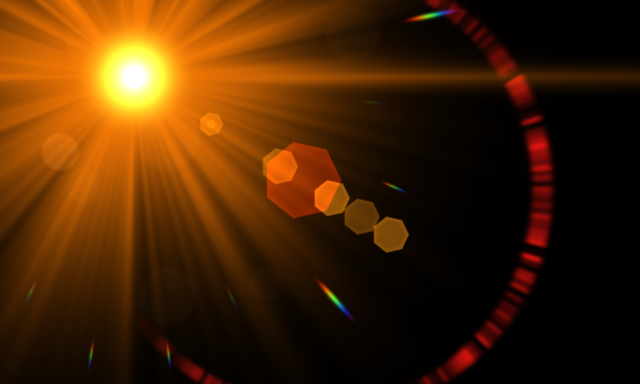
Write a Shadertoy shader that draws this background.

```glsl
// A burning sun with a lens flare: an angular-noise corona, a horizontal streak,
// seven-sided ghosts along one axis, radial rainbow glints and a striped red halo.
// All lengths are in canvas heights; the light layers are added over black.

const float TAU = 6.2832;
const vec2 SUN = vec2(0.35, 0.8);
const vec3 AMBER = vec3(1.0, 0.49, 0.02);

float hash(float n) {
    return fract(sin(n * 127.1) * 43758.5453);
}

// Smooth noise around a full turn, split into a whole number of cells
float turnNoise(float turn, float cells, float seed) {
    float x = turn * cells;
    float i = floor(x);
    float f = x - i;
    return mix(hash(mod(i, cells) + seed), hash(mod(i + 1.0, cells) + seed), f * f * (3.0 - 2.0 * f));
}

float turnOf(vec2 v) {
    return atan(v.y, v.x) / TAU + 0.5;
}

// Distance to a seven-sided polygon with one corner pointing right
float heptagon(vec2 v, float radius) {
    float sector = TAU / 7.0;
    float a = mod(atan(v.y, v.x), sector) - 0.5 * sector;
    return length(v) * cos(a) - radius * cos(0.5 * sector);
}

// Soft polygon, slightly brighter towards its rim
float ghost(vec2 v, float radius) {
    float d = heptagon(v, radius);
    return smoothstep(0.003, -0.003, d) * mix(0.8, 1.0, smoothstep(-0.3 * radius, 0.0, d));
}

vec3 sunLight(vec2 v) {
    float d = length(v);
    float turn = turnOf(v);
    float rays = 0.4 * turnNoise(turn, 23.0, 3.0) + 0.35 * turnNoise(turn, 61.0, 40.0)
               + 0.25 * turnNoise(turn, 139.0, 150.0);
    float reach = (0.48 - 0.05 * v.x / max(d, 0.001)) * (0.78 + 0.46 * rays);
    float corona = exp(-pow(d / reach, 2.0));
    corona *= 1.0 + (rays - 0.5) * 0.9 * smoothstep(0.08, 0.4, d);

    float streak = 0.7 * exp(-0.9 * abs(v.x)) * smoothstep(0.0, 0.45, abs(v.x));
    streak *= 0.7 * exp(-pow(v.y / 0.032, 2.0)) + 0.3 * exp(-pow(v.y / 0.012, 2.0));

    vec3 light = AMBER * (1.0 - (1.0 - min(corona, 1.0)) * (1.0 - streak));
    light += vec3(0.4, 0.72, 0.26) * exp(-pow(d / 0.1, 3.0));
    return light + exp(-pow(d / 0.045, 2.0));
}

vec3 ghosts(vec2 v) {
    vec2 axis = vec2(0.667, -0.411);
    // Place along the axis, radius, brightness
    vec3 parts[6] = vec3[6](vec3(0.3, 0.031, 0.2), vec3(0.3, 0.012, 0.14), vec3(0.567, 0.048, 0.3),
        vec3(0.769, 0.048, 0.5), vec3(0.886, 0.048, 0.33), vec3(1.0, 0.048, 0.52));
    vec3 light = vec3(0.36, 0.06, 0.0) * ghost(v - 0.655 * axis, 0.102);
    for (int i = 0; i < 6; i++) {
        light += vec3(1.0, 0.6, 0.07) * parts[i].z * ghost(v - parts[i].x * axis, parts[i].y);
    }
    return light;
}

// Very faint round reflections: centre and radius
vec3 paleDiscs(vec2 p) {
    vec3 discs[7] = vec3[7](vec3(0.157, 0.604, 0.048), vec3(0.217, 0.885, 0.045),
        vec3(0.435, 0.641, 0.085), vec3(0.217, 0.517, 0.045), vec3(0.435, 0.228, 0.075),
        vec3(0.695, 0.261, 0.045), vec3(0.92, 0.91, 0.07));
    float sum = 0.0;
    for (int i = 0; i < 7; i++) {
        float strength = i == 0 ? 0.09 : 0.025;
        sum += strength * smoothstep(0.006, -0.006, length(p - discs[i].xy) - discs[i].z);
    }
    return sum * vec3(1.0, 0.65, 0.3);
}

// Slim spectra that point away from the sun, red at the near end
vec3 glints(vec2 v) {
    // Offset from the sun, half length, brightness
    vec4 parts[8] = vec4[8](vec4(0.77, 0.159, 0.085, 0.9), vec4(0.52, -0.578, 0.085, 0.9),
        vec4(0.676, -0.287, 0.047, 0.5), vec4(-0.113, -0.724, 0.048, 0.45),
        vec4(0.089, -0.724, 0.045, 0.45), vec4(0.254, -0.576, 0.055, 0.13),
        vec4(-0.27, -0.561, 0.05, 0.2), vec4(0.62, -0.067, 0.05, 0.1));
    vec3 light = vec3(0.0);
    for (int i = 0; i < 8; i++) {
        vec2 dir = normalize(parts[i].xy);
        vec2 q = v - parts[i].xy;
        float along = dot(q, dir) / parts[i].z;
        float across = dot(q, vec2(-dir.y, dir.x)) / (0.075 * parts[i].z);
        float taper = max(1.0 - along * along, 0.0);
        vec3 spectrum = exp(-pow((along - vec3(-0.4, 0.0, 0.5)) / 0.4, vec3(2.0)));
        spectrum.r += 0.5 * smoothstep(0.5, 0.9, along);
        light += parts[i].w * spectrum * taper * exp(-across * across / (taper + 0.05));
    }
    return light;
}

// Ring of fine radial stripes, strongest at the lower right
vec3 halo(vec2 v) {
    float angle = atan(v.y, v.x);
    float turn = turnOf(v);
    float stripes = turnNoise(turn, 260.0, 7.0) * (0.4 + 0.9 * turnNoise(turn, 90.0, 500.0));
    float width = 0.018 + 0.01 * smoothstep(0.2, 1.0, cos(angle));
    float offset = (length(v) - 0.578) / width;
    float visible = smoothstep(-0.52, 0.3, cos(angle + 0.6));
    return vec3(0.8, 0.07, 0.05) * stripes * visible * exp(-pow(abs(offset), 4.0));
}

void mainImage(out vec4 fragColor, in vec2 fragCoord) {
    vec2 p = fragCoord / iResolution.y;
    vec2 v = p - SUN;
    vec3 light = sunLight(v) + ghosts(v) + paleDiscs(p) + glints(v) + halo(p - vec2(0.835, 0.507));
    fragColor = vec4(clamp(light, 0.0, 1.0), 1.0);
}
```
